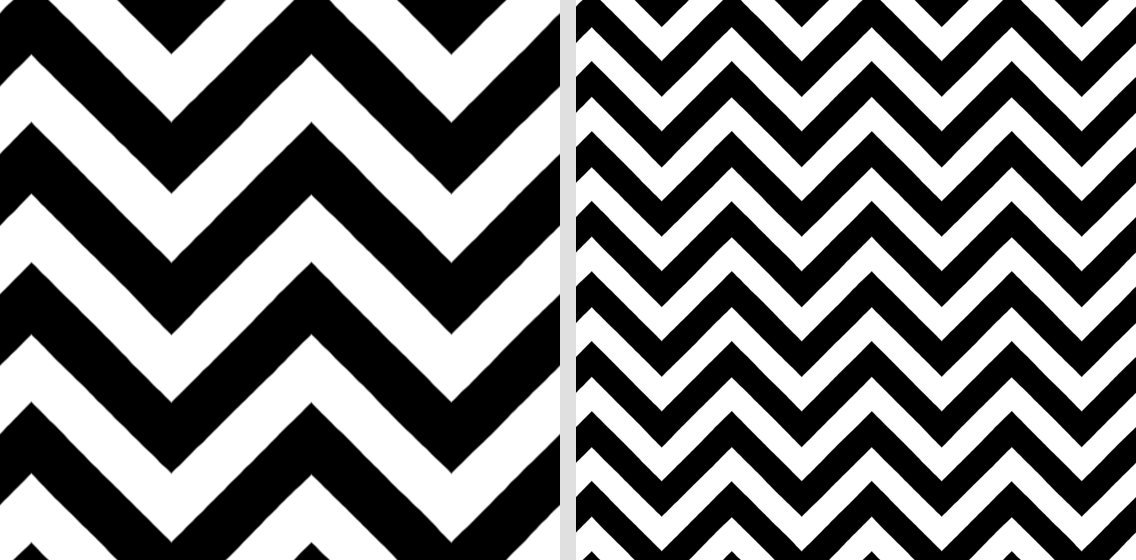
Left, the tile; right, the same tile 2 across and 2 down.
Reproduce this pattern procedurally as a WebGL 2 fragment shader.

```glsl
#version 300 es
precision highp float;
// Black and white chevrons: a triangle wave bends horizontal bands into zigzags.
// Each band edge is a signed distance with a soft ramp; wrapping value noise
// gives the edges a slight hand-cut wobble and keeps the tile seamless.

uniform vec2 u_resolution;
out vec4 fragColor;

const vec2 REPEATS = vec2(2.0, 4.0);   // zigzags across, bands down
const float PEAK_X = 0.056;            // position of the first peak
const float BAND_PHASE = 0.870;        // black band centre at a peak, in bands
const float BLACK_SHARE = 0.514;       // black part of one band period
const float RISE = 0.25;               // height of the zigzag
const float EDGE_SOFTNESS = 0.0023;    // half width of the edge ramp
const vec3 BLACK = vec3(0.0);
const vec3 WHITE = vec3(1.0);

float hash(vec2 p) {
    vec3 q = fract(vec3(p.xyx) * 0.1031);
    q += dot(q, q.yzx + 33.33);
    return fract((q.x + q.y) * q.z);
}

// Value noise in -1..1 that repeats after the given number of cells
float wrappedNoise(vec2 uv, float cells) {
    vec2 p = uv * cells;
    vec2 i = floor(p);
    vec2 f = fract(p);
    f = f * f * (3.0 - 2.0 * f);
    vec2 a = mod(i, cells);
    vec2 b = mod(i + 1.0, cells);
    float low = mix(hash(a), hash(vec2(b.x, a.y)), f.x);
    float high = mix(hash(vec2(a.x, b.y)), hash(b), f.x);
    return 2.0 * mix(low, high, f.y) - 1.0;
}

// 0 at a peak, 1 at a valley, with straight sides
float triangleWave(float x) {
    return 1.0 - abs(2.0 * fract(x) - 1.0);
}

// Signed distance to the black bands, negative inside
float chevronDistance(vec2 uv, vec2 repeats, float rise, float share) {
    float drop = rise * triangleWave((uv.x - PEAK_X) * repeats.x);
    float band = (uv.y + drop) * repeats.y - BAND_PHASE;
    float fromCentre = abs(fract(band + 0.5) - 0.5);
    float slope = 2.0 * rise * repeats.x;
    return (fromCentre - 0.5 * share) / (repeats.y * sqrt(1.0 + slope * slope));
}

void main() {
    vec2 uv = gl_FragCoord.xy / u_resolution;
    float pixel = 1.0 / min(u_resolution.x, u_resolution.y);

    // Edge wear: broad drift plus fine nicks
    float wobble = 0.0010 * wrappedNoise(uv, 12.0) + 0.0005 * wrappedNoise(uv, 80.0);

    float d = chevronDistance(uv, REPEATS, RISE, BLACK_SHARE) + wobble;
    float ramp = max(EDGE_SOFTNESS, 0.75 * pixel);
    fragColor = vec4(mix(BLACK, WHITE, smoothstep(-ramp, ramp, d)), 1.0);
}
```
